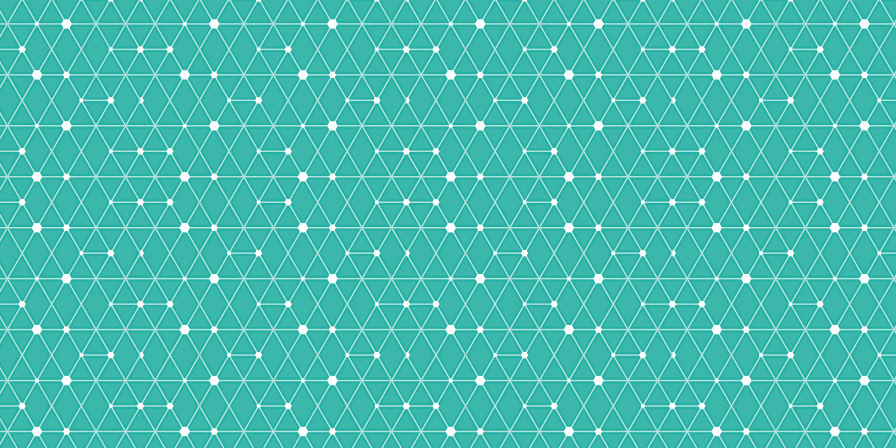
Reproduce this pattern procedurally as a Shadertoy shader.

```glsl
const vec3 TEAL = vec3(0.23, 0.72, 0.67);
const vec3 DEEP_TEAL = vec3(0.14, 0.69, 0.64);
const vec3 WHITE = vec3(0.98, 0.99, 0.99);

const vec2 CELL = vec2(0.06597, 0.05686);  // column spacing, row spacing
const vec2 ORIGIN = vec2(0.0165, 0.0534);  // first node from the top left
const float LINE_HALF_WIDTH = 0.0016;
const float BIG = 0.0104;
const float MEDIUM = 0.0070;
const float TINY = 0.0042;

float coverage(float d, float pixel) {
    return clamp(0.5 - d / pixel, 0.0, 1.0);
}

float hexagon(vec2 p, float apothem) {
    p = abs(p);
    return max(0.866 * p.x + 0.5 * p.y, p.y) - apothem;
}

// Distance to the nearest of the parallel slanted lines
float slantedLines(vec2 p, vec2 cell, float slope) {
    vec2 normal = vec2(1.0, 0.5 * slope) / cell;
    return abs(fract(dot(p, normal) + 0.5) - 0.5) / length(normal);
}

// Rows cycle through four kinds, slipping by two at the seam
float rowKind(float row) {
    return mod(row + (row < 7.0 ? 0.0 : 2.0), 4.0);
}

// Columns alternate between groups of five and four
float columnInGroup(float column) {
    return mod(mod(column, 9.0), 5.0);
}

bool hasSegment(float kind, float column) {
    if (kind == 1.0) return column >= 3.0;
    if (kind == 3.0) return column == 2.0;
    return true;
}

float dotSize(float kind, float column) {
    if (kind == 0.0) return column == 2.0 ? BIG : column == 1.0 ? TINY : 0.0;
    if (kind == 2.0) return column == 1.0 ? BIG : column == 2.0 ? MEDIUM : 0.0;
    if (kind == 1.0) return column == 0.0 || column == 4.0 ? MEDIUM : column == 3.0 ? TINY : 0.0;
    return column >= 3.0 ? MEDIUM : column == 2.0 ? TINY : 0.0;
}

void mainImage(out vec4 fragColor, in vec2 fragCoord) {
    float pixel = 1.0 / iResolution.y;
    vec2 p = vec2(fragCoord.x, iResolution.y - fragCoord.y) * pixel - ORIGIN;

    // Nearest lattice row and node
    float row = floor(p.y / CELL.y + 0.5);
    float kind = rowKind(row);
    float along = p.x / CELL.x - 0.5 * mod(row, 2.0);
    float column = floor(along + 0.5);
    vec2 fromNode = vec2((along - column) * CELL.x, p.y - row * CELL.y);

    // Mesh of diagonals and horizontal segments
    float mesh = min(slantedLines(p, CELL, 1.0), slantedLines(p, CELL, -1.0));
    if (hasSegment(kind, columnInGroup(floor(along)))) {
        mesh = min(mesh, abs(fromNode.y));
    }

    // Dots, with one kind cut in half
    float group = columnInGroup(column);
    float size = dotSize(kind, group);
    float node = hexagon(fromNode, size);
    if (kind == 3.0 && group == 4.0) node = max(node, -fromNode.x);

    // Darker rim beside the lines, then lines and dots
    float rim = 1.0 - smoothstep(0.0045, 0.0080, mesh);
    vec3 color = mix(TEAL, DEEP_TEAL, rim);
    color = mix(color, WHITE, 0.68 * coverage(mesh - LINE_HALF_WIDTH, pixel));
    if (size > 0.0) color = mix(color, WHITE, coverage(node, pixel));

    fragColor = vec4(color, 1.0);
}
```
